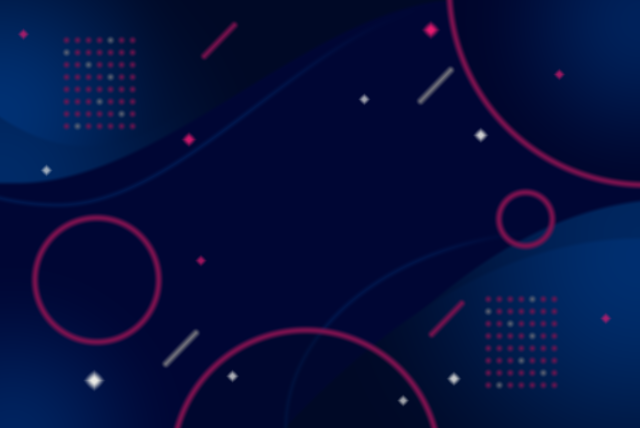
A WebGL 2 fragment shader for this background:

```glsl
#version 300 es
precision highp float;
// Dark navy backdrop with glowing blue waves in two corners, pink rings,
// dot grids, slanted bars and small sparkles. Every part is a soft-edged
// distance function in a space 1.5 wide and 1 high, origin at lower left.

uniform vec2 u_resolution;
out vec4 outColor;

#define SOFTNESS 0.007
#define RING_HALF_WIDTH 0.0065
#define BAR_HALF_WIDTH 0.006
#define DOT_RADIUS 0.0055
#define DOT_SPACING vec2(0.0258, 0.0287)
#define GRID_SIZE vec2(7.0, 8.0)

const vec3 NAVY = vec3(0.0, 0.025, 0.205);
const vec3 INK = vec3(0.0, 0.035, 0.15);
const vec3 BLUE = vec3(0.0, 0.19, 0.45);
const vec3 PINK = vec3(0.50, 0.07, 0.31);
const vec3 HOT_PINK = vec3(0.92, 0.10, 0.44);
const vec3 SILVER = vec3(0.43, 0.43, 0.47);
const vec3 WHITE = vec3(0.92, 0.92, 0.90);

// x, y and size of each sparkle
const vec3 WHITE_SPARKS[7] = vec3[7](
  vec3(1.127, 0.684, 0.019), vec3(0.221, 0.111, 0.026), vec3(0.854, 0.768, 0.015),
  vec3(0.109, 0.602, 0.015), vec3(0.545, 0.121, 0.016), vec3(1.064, 0.115, 0.018),
  vec3(0.945, 0.064, 0.015));
const vec3 PINK_SPARKS[6] = vec3[6](
  vec3(1.010, 0.930, 0.023), vec3(0.443, 0.674, 0.019), vec3(0.055, 0.920, 0.015),
  vec3(1.311, 0.826, 0.015), vec3(0.471, 0.391, 0.015), vec3(1.420, 0.256, 0.015));

// Coverage of a shape from its signed distance
float cover(float d) {
  float edge = max(SOFTNESS, 1.0 / u_resolution.y);
  return 1.0 - smoothstep(-edge, edge, d);
}

float glow(vec2 p, vec2 center, float radius) {
  return 1.0 - smoothstep(0.0, radius, length(p - center));
}

float ring(vec2 p, vec2 center, float radius) {
  return cover(abs(length(p - center) - radius) - RING_HALF_WIDTH);
}

float bar(vec2 p, vec2 center) {
  vec2 halfAxis = vec2(0.035, 0.036);
  vec2 q = p - center;
  float t = clamp(dot(q, halfAxis) / dot(halfAxis, halfAxis), -1.0, 1.0);
  return cover(length(q - t * halfAxis) - BAR_HALF_WIDTH);
}

// Four-pointed spark; larger ones are brighter
float spark(vec2 p, vec3 s) {
  vec2 q = abs(p - s.xy) / s.z;
  float d = mix(length(q), q.x + q.y, 0.6);
  return (1.0 - smoothstep(0.15, 1.1, d)) * clamp(s.z * 50.0 - 0.07, 0.0, 1.0);
}

float waveLine(float x) {
  float lift = max(1.0 - x / 0.137, 0.0);
  return 0.521 + 0.469 * smoothstep(0.137, 1.074, x) + 0.016 * lift * lift;
}

// Dot grid hanging from its upper left dot, with a stepped run of silver dots
vec3 dotGrid(vec3 color, vec2 p, vec2 corner) {
  vec2 q = vec2(p.x - corner.x, corner.y - p.y);
  vec2 cell = clamp(floor(q / DOT_SPACING + 0.5), vec2(0.0), GRID_SIZE - 1.0);
  float silverColumn = mod(2.0 * cell.y + 4.0, 6.0) + step(4.5, cell.y);
  bool silver = abs(cell.x - silverColumn) < 0.5 && abs(cell.y - 4.0) > 0.5;
  float dotCover = cover(length(q - cell * DOT_SPACING) - DOT_RADIUS);
  return mix(color, silver ? SILVER : PINK, 0.8 * dotCover);
}

void main() {
  vec2 p = gl_FragCoord.xy / u_resolution * vec2(1.5, 1.0);
  vec3 color = mix(NAVY, BLUE, 0.7 * glow(p, vec2(0.03, -0.03), 0.42));

  // Upper left waves
  float edge = 0.572 + 0.43 * smoothstep(0.04, 1.094, p.x);
  vec3 layer = mix(INK, BLUE, 0.85 * glow(p, vec2(0.0, 0.57), 0.65));
  color = mix(color, layer, cover(edge - p.y));
  edge = 0.658 + 1.63 * (p.x - 0.205) * (p.x - 0.205);
  layer = mix(INK, BLUE, glow(p, vec2(0.0, 0.73), 0.55));
  color = mix(color, layer, cover(edge - p.y) * (1.0 - smoothstep(0.25, 0.5, p.x)));
  float slope = (waveLine(p.x + 0.002) - waveLine(p.x - 0.002)) / 0.004;
  float d = abs(p.y - waveLine(p.x)) / sqrt(1.0 + slope * slope);
  color = mix(color, BLUE, 0.42 * cover(d - 0.004) * (1.0 - smoothstep(0.5, 1.0, p.x)));

  // Lower right waves and their elliptic outline
  edge = 0.535 - 0.742 * (p.x - 1.582) * (p.x - 1.582);
  layer = mix(INK, BLUE, 0.75 * glow(p, vec2(1.5, 0.45), 0.75));
  color = mix(color, layer, cover(p.y - edge));
  edge = 0.443 - 0.64 * (p.x - 1.5) * (p.x - 1.5);
  layer = mix(INK, BLUE, 0.95 * glow(p, vec2(1.5, 0.40), 0.75));
  color = mix(color, layer, cover(p.y - edge));
  vec2 radii = vec2(0.658, 0.461);
  vec2 e = (p - vec2(1.328, 0.0)) / radii;
  d = abs(length(e) - 1.0) * length(e) / max(length(e / radii), 0.001);
  color = mix(color, BLUE, 0.35 * cover(d - 0.004) * (1.0 - smoothstep(0.95, 1.28, p.x)));

  // Filled disc in the upper right, then the rings
  vec2 disc = vec2(1.514, 1.029);
  layer = mix(NAVY * 0.85, BLUE, 0.65 * glow(p, vec2(1.5, 0.95), 0.42));
  color = mix(color, layer, cover(length(p - disc) - 0.461));
  vec2 arc = vec2(0.717, -0.084);
  color = mix(color, INK, 0.4 * cover(length(p - arc) - 0.3125));
  float rings = max(ring(p, disc, 0.461), ring(p, arc, 0.3125));
  rings = max(rings, ring(p, vec2(0.227, 0.346), 0.145));
  rings = max(rings, ring(p, vec2(1.232, 0.488), 0.0625));
  color = mix(color, PINK, 0.95 * rings);

  // Grids, bars and sparkles
  color = dotGrid(color, p, vec2(0.156, 0.906));
  color = dotGrid(color, p, vec2(1.1445, 0.301));
  color = mix(color, PINK, 0.9 * max(bar(p, vec2(0.514, 0.905)), bar(p, vec2(1.047, 0.255))));
  color = mix(color, SILVER, max(bar(p, vec2(1.021, 0.8)), bar(p, vec2(0.424, 0.186))));
  for (int i = 0; i < 7; i++) color = mix(color, WHITE, spark(p, WHITE_SPARKS[i]));
  for (int i = 0; i < 6; i++) color = mix(color, HOT_PINK, spark(p, PINK_SPARKS[i]));
  outColor = vec4(color, 1.0);
}
```
